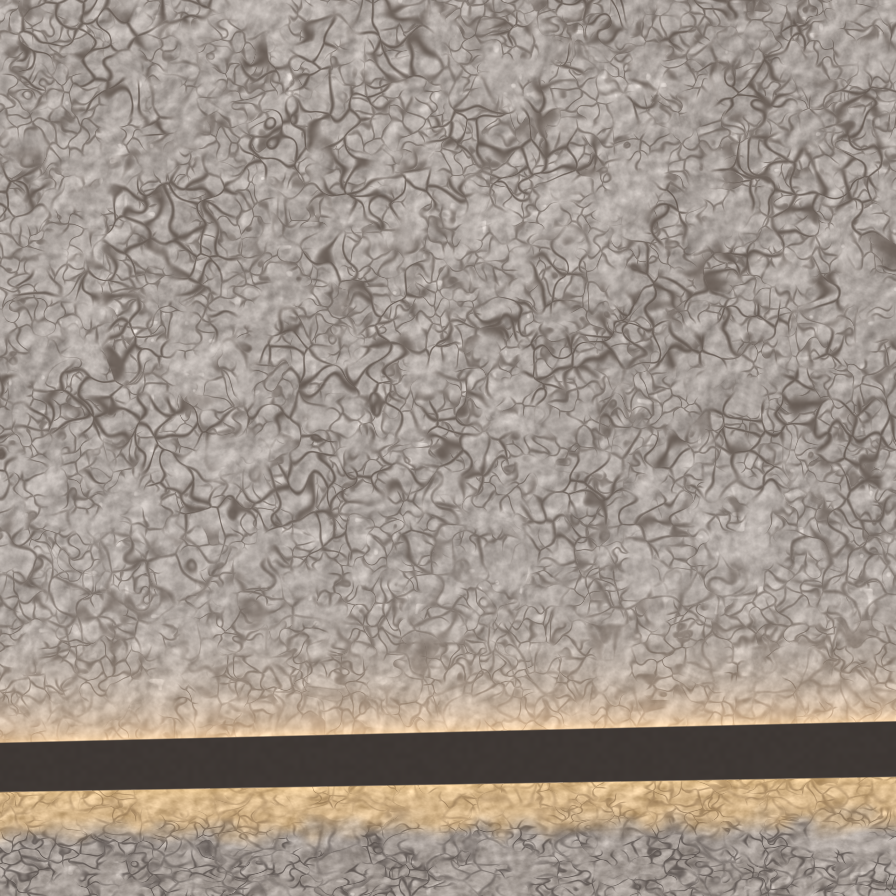
Give the GLSL for this texture, as a WebGL 2 fragment shader.

```glsl
#version 300 es
precision highp float;
// Rough grey stone wall with a dark, slightly tilted rail that glows warmly above and below.

uniform vec2 u_resolution;
out vec4 fragColor;

vec2 hash2(vec2 p) {
  vec3 q = fract(p.xyx * vec3(0.1031, 0.1030, 0.0973));
  q += dot(q, q.yzx + 33.33);
  return fract((q.xx + q.yz) * q.zy);
}

float noise(vec2 p) {
  vec2 i = floor(p), f = fract(p);
  f = f * f * (3.0 - 2.0 * f);
  return mix(mix(hash2(i).x, hash2(i + vec2(1, 0)).x, f.x),
             mix(hash2(i + vec2(0, 1)).x, hash2(i + 1.0).x, f.x), f.y);
}

float fbm(vec2 p) {
  float sum = 0.0, amp = 0.5;
  for (int i = 0; i < 4; i++) {
    sum += amp * noise(p);
    p = mat2(1.6, 1.2, -1.2, 1.6) * p + 7.3;
    amp *= 0.5;
  }
  return sum;
}

// Gap between the two nearest cell centres: zero along the cracks.
float cellGap(vec2 p) {
  vec2 cell = floor(p), f = fract(p);
  float near = 8.0, second = 8.0;
  for (int y = -1; y <= 1; y++) {
    for (int x = -1; x <= 1; x++) {
      vec2 o = vec2(x, y);
      float d = length(o + hash2(cell + o) - f);
      second = min(second, max(near, d));
      near = min(near, d);
    }
  }
  return second - near;
}

// Broken crack network, 1 in the deepest grooves.
float cracks(vec2 p, float width) {
  vec2 warp = vec2(noise(p * 1.3), noise(p * 1.3 + 41.0)) - 0.5;
  float line = 1.0 - smoothstep(0.0, width, cellGap(p + warp * 1.1));
  return line * smoothstep(0.28, 0.68, noise(p * 0.85 + 19.0));
}

void main() {
  vec2 uv = gl_FragCoord.xy / u_resolution;
  float px = 1.0 / u_resolution.y;

  // Rail edges and signed distances from them
  float above = uv.y - mix(0.171, 0.195, uv.x);
  float below = mix(0.116, 0.133, uv.x) - uv.y;
  float lower = step(0.0, below);

  // Grain is finer towards the rail and flatter underneath it
  float fine = 1.0 - smoothstep(0.0, 0.32, above);
  vec2 p = uv * vec2(1.0, mix(1.0, 1.35, lower)) + lower * 3.7;
  p += 0.007 * (vec2(noise(p * 23.0), noise(p * 23.0 + 9.0)) - 0.5);

  // Relief lit from the upper left
  vec2 toLight = vec2(-0.004, 0.005);
  float relief = fbm(p * 48.0) - fbm((p + toLight) * 48.0);
  float grit = fbm(p * 125.0) - 0.47;
  float patches = fbm(p * 9.0) - 0.47;

  float coarse = cracks(p * 33.0, 0.24);
  float small = cracks(p * 56.0 + 13.0, 0.27);
  float groove = max(coarse * mix(1.0, 0.45, fine), small * 0.72);

  // Stone shading
  vec3 stone = mix(vec3(0.695, 0.665, 0.645), vec3(0.66, 0.625, 0.60), lower);
  stone += 0.42 * relief + 0.17 * grit + 0.10 * patches;
  float fleck = smoothstep(0.82, 0.97, noise(p * 105.0)) * smoothstep(0.5, 0.7, noise(p * 31.0));
  stone += 0.12 * fleck;
  vec3 grooveColor = mix(vec3(0.35, 0.305, 0.275), vec3(0.25, 0.22, 0.21), lower);
  stone = mix(stone, grooveColor, groove * mix(0.78, 0.85, lower));

  // Warm light spilling onto the wall
  float ragged = 0.018 * (noise(p * 42.0) - 0.5);
  float upGlow = exp(-max(above, 0.0) * 24.0) * (1.0 - lower);
  float downGlow = lower * (1.0 - smoothstep(0.030, 0.066, below + ragged));
  vec3 warmUp = vec3(0.90, 0.78, 0.65) + 0.35 * relief + 0.10 * grit;
  warmUp = mix(warmUp, vec3(0.67, 0.52, 0.38), groove * 0.5);
  vec3 warmDown = vec3(0.86, 0.73, 0.55) + 0.45 * relief + 0.13 * grit;
  warmDown = mix(warmDown, vec3(0.50, 0.38, 0.25), groove * 0.65);
  vec3 color = mix(stone, warmUp, upGlow);
  color = mix(color, warmDown, downGlow * 0.92);

  // Bright rim where the light leaves the rail
  float rim = exp(-max(above, 0.0) * 150.0) * (1.0 - lower)
            + exp(-max(below, 0.0) * 130.0) * lower;
  color += vec3(0.09, 0.075, 0.035) * rim;

  // Rail
  vec3 rail = vec3(0.245, 0.220, 0.207) + 0.012 * (noise(uv * 160.0) - 0.5);
  float mask = 1.0 - smoothstep(-px, px, max(above, below));
  color = mix(color, rail, mask);

  fragColor = vec4(clamp(color, 0.0, 1.0), 1.0);
}
```
